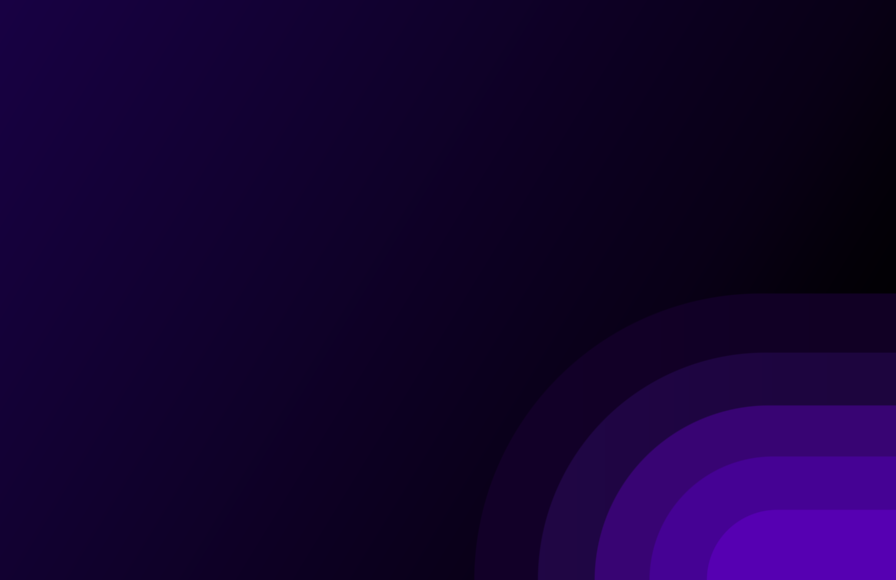
A Shadertoy shader for this background:

```glsl
// Nested violet arches glow in the lower right corner of a dark indigo field.
// The field is one slanted gradient that sinks to black at the right; each arch
// is a quarter disc extended to the right edge, layered from largest to smallest.

// Signed distance to a quarter-round arch that runs on to the right.
float archDistance(vec2 p, float centerX, float radius) {
    return length(vec2(min(p.x - centerX, 0.0), p.y)) - radius;
}

void mainImage(out vec4 fragColor, in vec2 fragCoord) {
    vec2 p = fragCoord / iResolution.y;
    float rightEdge = iResolution.x / iResolution.y;
    float pixel = 1.0 / iResolution.y;

    // Indigo at the upper left, near black at the right.
    float fall = dot(vec2(p.x, 1.0 - p.y), vec2(0.85, 0.52)) / 1.56;
    vec3 color = mix(vec3(0.094, 0.004, 0.264), vec3(0.02, 0.0, 0.046), clamp(fall, 0.0, 1.0));
    color *= 1.0 - 0.7 * smoothstep(0.8, 1.05, fall);

    // Arches, outermost first; smaller ones sit slightly further right.
    float radii[5] = float[5](0.494, 0.392, 0.301, 0.213, 0.121);
    vec3 violets[5] = vec3[5](
        vec3(0.072, 0.0, 0.157),
        vec3(0.125, 0.022, 0.27),
        vec3(0.22, 0.015, 0.45),
        vec3(0.27, 0.006, 0.58),
        vec3(0.338, 0.0, 0.70));
    for (int i = 0; i < 5; i++) {
        float centerX = rightEdge - 0.196 - 0.075 * radii[i];
        float d = archDistance(p, centerX, radii[i]);

        // The two outer arches dim a little towards the right.
        float dimming = i < 2 ? 0.1 * smoothstep(-0.7, 0.0, p.x - rightEdge) : 0.0;
        color = mix(color, violets[i] * (1.0 - dimming), smoothstep(pixel, -pixel, d));
    }

    fragColor = vec4(color, 1.0);
}
```
